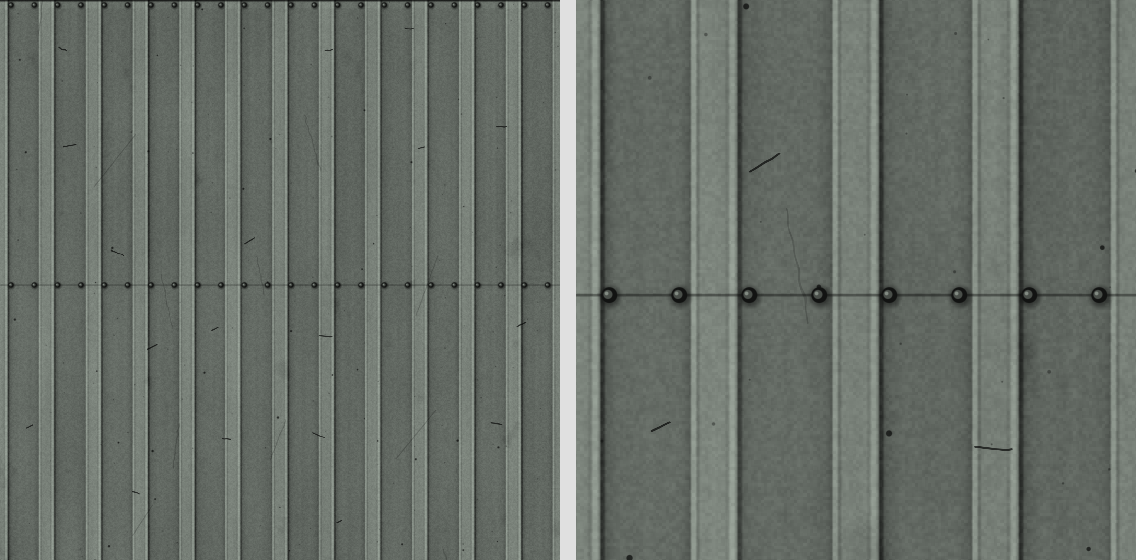
Left: the whole. Right: its middle third, enlarged.
Reproduce this texture procedurally as a WebGL 2 fragment shader.

```glsl
#version 300 es
precision highp float;
// Grey-green ribbed metal cladding with two rows of bolts, grain, scratches and specks.

uniform vec2 u_resolution;
out vec4 outColor;

const float RIBS = 12.0;            // ribs across the canvas
const float ROWS = 2.0;             // bolt rows up the canvas
const float ROW_OFFSET = 0.491;     // height of the lower bolt row
const vec3 TINT = vec3(0.985, 1.05, 0.985);

float hash(vec2 p) {
    vec3 q = fract(vec3(p.xyx) * 0.1031);
    q += dot(q, q.yzx + 33.33);
    return fract((q.x + q.y) * q.z);
}

float noise(vec2 p) {
    vec2 i = floor(p), f = fract(p);
    f = f * f * (3.0 - 2.0 * f);
    float low = mix(hash(i), hash(i + vec2(1, 0)), f.x);
    float high = mix(hash(i + vec2(0, 1)), hash(i + vec2(1, 1)), f.x);
    return mix(low, high, f.y);
}

float fbm(vec2 p) {
    float sum = 0.0, amp = 0.5;
    for (int i = 0; i < 4; i++) {
        sum += amp * noise(p);
        p = p * 2.03 + 17.0;
        amp *= 0.5;
    }
    return sum;
}

// Soft-edged interval from a to b.
float band(float x, float a, float b, float soft) {
    return smoothstep(a - soft, a + soft, x) - smoothstep(b - soft, b + soft, x);
}

float disc(vec2 p, float radius, float soft) {
    return 1.0 - smoothstep(radius - soft, radius + soft, length(p));
}

float segment(vec2 p, vec2 dir, float halfLength) {
    float along = clamp(dot(p, dir), -halfLength, halfLength);
    return length(p - dir * along);
}

// Brightness across one pitch; x is measured from the rib centre.
float ribProfile(float x, float soft, float shade) {
    float g = 0.385;
    g -= 0.13 * shade * exp(-max(x - 0.17, 0.0) * 19.0) * step(0.0, x);
    g -= 0.085 * shade * exp(-max(-x - 0.17, 0.0) * 20.0) * step(x, 0.0);
    g = mix(g, 0.475, band(x, -0.17, 0.16, soft));
    g += 0.075 * band(x, -0.172, -0.135, soft);
    g -= 0.07 * band(x, -0.130, -0.108, soft);
    g -= 0.04 * band(x, 0.075, 0.095, soft);
    g += 0.09 * band(x, 0.105, 0.143, soft);
    g -= 0.10 * band(x, 0.165, 0.195, soft) * shade;
    return g;
}

// One scratch per cell; keep sets the share of cells that carry one.
float scratches(vec2 uv, float cells, float keep, float reach, float slant, float width, float px) {
    vec2 p = uv * cells, id = floor(p);
    vec2 centre = 0.25 + 0.5 * vec2(hash(id + 3.1), hash(id + 8.7));
    float angle = slant + (hash(id + 15.3) - 0.5) * 1.1;
    float halfLength = reach * (0.4 + 0.6 * hash(id + 21.9));
    vec2 q = fract(p) - centre;
    q += 0.012 * (noise(p * 30.0) - 0.5);
    float d = segment(q, vec2(cos(angle), sin(angle)), halfLength) / cells;
    return step(hash(id + 30.5), keep) * (1.0 - smoothstep(width, width + px, d));
}

float specks(vec2 uv, float cells, float keep, float radius, float px) {
    vec2 p = uv * cells, id = floor(p);
    vec2 centre = 0.2 + 0.6 * vec2(hash(id + 41.0), hash(id + 57.0));
    float size = radius * (0.5 + hash(id + 63.0));
    return step(hash(id + 71.0), keep) * disc((fract(p) - centre) / cells, size, px);
}

// Dark washer, grey head and a small glint.
float addBolt(float g, vec2 p, float px) {
    g *= 1.0 - 0.4 * disc(p - vec2(0.0005, -0.001), 0.0062, 0.0025);
    g = mix(g, 0.07, disc(p, 0.0047, px));
    g = mix(g, 0.29, disc(p + vec2(0.0008, -0.0004), 0.0027, px));
    return mix(g, 0.52, disc(p + vec2(0.0016, -0.0010), 0.0011, px));
}

void main() {
    vec2 uv = gl_FragCoord.xy / u_resolution;
    float px = 0.75 / min(u_resolution.x, u_resolution.y);

    // Ribs, each with its own small shift, shadow depth and tone.
    float rib = floor(uv.x * RIBS + 0.5);
    float x = uv.x * RIBS - rib + (hash(vec2(rib, 5.0)) - 0.5) * 0.024;
    float shade = 0.8 + 0.35 * hash(vec2(rib, 9.0));
    float g = ribProfile(x, max(0.010, px * RIBS), shade);
    float panel = floor(uv.x * RIBS);
    g += (hash(vec2(panel, 2.0)) - 0.5) * 0.015;

    // Weathering: clouds, vertical streaks and fine grain.
    g += (fbm(uv * vec2(9.0, 5.0)) - 0.47) * 0.06;
    g += (noise(uv * vec2(170.0, 3.0)) - 0.5) * 0.022;
    g += (noise(uv * 330.0) - 0.5) * 0.035 + (hash(floor(uv * 512.0)) - 0.5) * 0.035;
    g -= 0.05 * smoothstep(0.68, 0.85, fbm(uv * vec2(26.0, 18.0) + 40.0));
    g *= 1.0 - 0.65 * scratches(uv, 6.0, 0.42, 0.07, 0.1, 0.0004, px);
    g *= 1.0 - 0.17 * scratches(uv + 0.11, 4.0, 0.6, 0.24, 1.4, 0.0003, px);
    g *= 1.0 - 0.65 * specks(uv, 13.0, 0.22, 0.0014, px);
    g *= 1.0 - 0.35 * specks(uv + 0.37, 34.0, 0.16, 0.0008, px);

    // Sheet seam and the dark top edge.
    float row = uv.y - ROW_OFFSET;
    g *= 1.0 - 0.38 * band(row, -0.0008, 0.0008, px);
    g += 0.025 * band(uv.y, 0.985, 0.996, px);
    g *= 1.0 - 0.7 * smoothstep(0.9975 - px, 0.9975 + px, uv.y);

    // Two bolts per pitch in every row.
    vec2 pitch = vec2(0.5 / RIBS, 1.0 / ROWS);
    vec2 bolt = (fract(vec2(uv.x - 0.0198, row) / pitch + 0.5) - 0.5) * pitch;
    g = addBolt(g, bolt, px);

    outColor = vec4(clamp(g * TINT, 0.0, 1.0), 1.0);
}
```
